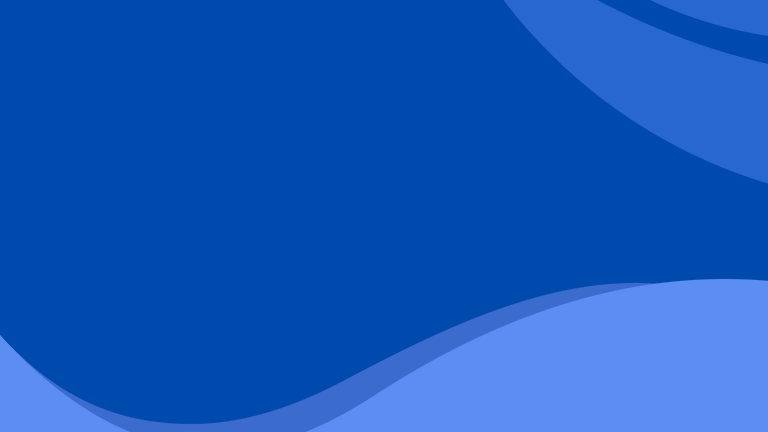
Write a Shadertoy shader that draws this background.

```glsl
// Flat blue backdrop with two layered waves along the bottom and curved bands
// in the upper right corner. Waves are chains of Hermite cubics, bands are
// circles laid over each other; lengths are in canvas heights.

// Cubic from point a to point b with slopes ma and mb at its ends.
float hermite(float x, vec2 a, vec2 b, float ma, float mb) {
    float w = b.x - a.x;
    float t = (x - a.x) / w;
    float s = t * t * (3.0 - 2.0 * t);
    return mix(a.y, b.y, s) + w * t * (1.0 - t) * (ma * (1.0 - t) - mb * t);
}

// Wave height: falls from the left edge to a trough, rises through a bend to a crest.
float wave(float x, vec2 trough, vec2 bend, vec2 crest, float bendSlope) {
    if (x < trough.x) return hermite(x, vec2(0.0, 0.2245), trough, -1.1, 0.0);
    if (x < bend.x) return hermite(x, trough, bend, 0.0, bendSlope);
    return hermite(x, bend, crest, bendSlope, 0.0);
}

// Smooth coverage from a distance that is positive inside the shape.
float cover(float d) {
    return clamp(0.5 + d * iResolution.y, 0.0, 1.0);
}

float disc(vec2 p, vec2 center, float radius) {
    return cover(radius - length(p - center));
}

void mainImage(out vec4 fragColor, in vec2 fragCoord) {
    vec2 p = fragCoord / iResolution.y;
    vec3 deepBlue = vec3(0.0, 0.292, 0.680);
    vec3 bandBlue = vec3(0.157, 0.408, 0.808);
    vec3 color = deepBlue;

    // Corner bands: wide band, dark gap, small inner piece
    color = mix(color, bandBlue, disc(p, vec2(2.125, 1.729), 1.205));
    color = mix(color, deepBlue, disc(p, vec2(2.1435, 2.4306), 1.6204));
    color = mix(color, bandBlue, disc(p, vec2(1.9213, 1.8785), 0.9722));

    // Back wave, then the lighter front wave
    float back = wave(p.x, vec2(0.4444, 0.0185), vec2(0.7986, 0.1204), vec2(1.47, 0.345), 0.53);
    float front = wave(p.x, vec2(0.5093, -0.0417), vec2(0.8681, 0.0856), vec2(1.6782, 0.3542), 0.65);
    color = mix(color, vec3(0.230, 0.422, 0.804), cover(0.85 * (back - p.y)));
    color = mix(color, vec3(0.357, 0.553, 0.953), cover(0.85 * (front - p.y)));

    fragColor = vec4(color, 1.0);
}
```
